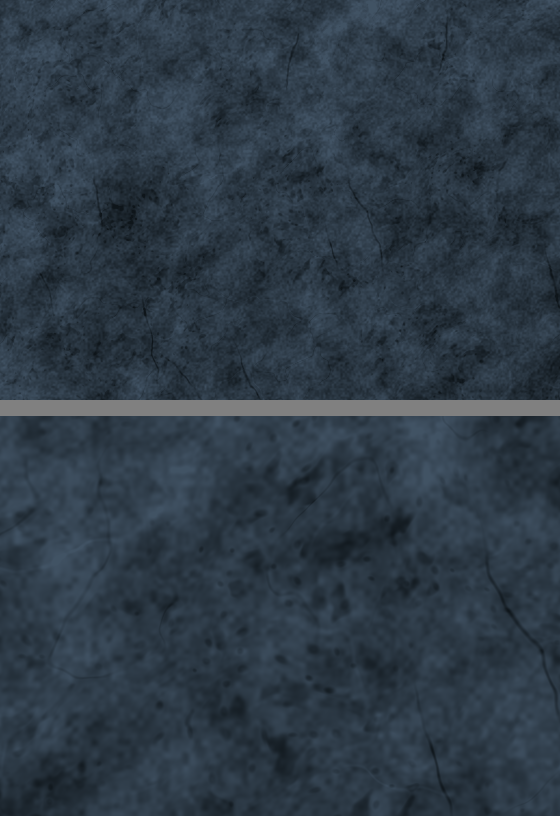
Top, the full canvas; bottom, a detail of the centre.
Give the GLSL for this texture, as a WebGL 2 fragment shader.

```glsl
#version 300 es
precision highp float;

uniform vec2 u_resolution;
out vec4 fragColor;

// Tones
const vec3 DARK_SLATE = vec3(0.108, 0.146, 0.178);
const vec3 LIGHT_SLATE = vec3(0.222, 0.284, 0.344);
const float BASE_TONE = 0.61;
const vec2 LIGHT_SLOPE = vec2(-0.13, 0.24);

// Feature strengths
const float CLOUD_GAIN = 0.9;
const float MOTTLE_GAIN = 1.9;
const float GRAIN_GAIN = 0.44;
const float FLECK_DEPTH = 0.4;
const float PIT_DEPTH = 0.4;
const float CRACK_DEPTH = 0.6;
const float SCRATCH_DEPTH = 0.24;
const float VEIN_LIFT = 0.17;
const float RING_LIFT = 0.15;

// Feature sizes, in canvas heights
const float CLOUD_SCALE = 3.4;
const float MOTTLE_SCALE = 14.0;
const float FLECK_SCALE = 36.0;
const float PIT_SCALE = 62.0;
const float GRAIN_SCALE = 185.0;
const float CRACK_WIDTH = 0.0013;
const int CRACK_COUNT = 11;
const int RING_COUNT = 12;

// Weight kept from one octave to the next
const float SOFT = 0.5;
const float ROUGH = 0.75;
const mat2 OCTAVE_TURN = mat2(0.8, 0.6, -0.6, 0.8);

float hash(vec2 p) {
    vec3 q = fract(vec3(p.xyx) * 0.1031);
    q += dot(q, q.yzx + 33.33);
    return fract((q.x + q.y) * q.z);
}

float noise(vec2 p) {
    vec2 cell = floor(p);
    vec2 f = fract(p);
    f = f * f * (3.0 - 2.0 * f);
    float low = mix(hash(cell), hash(cell + vec2(1, 0)), f.x);
    float high = mix(hash(cell + vec2(0, 1)), hash(cell + vec2(1, 1)), f.x);
    return mix(low, high, f.y);
}

float fbm(vec2 p, int octaves, float keep) {
    float sum = 0.0, weight = 1.0, total = 0.0;
    for (int i = 0; i < octaves; i++) {
        sum += weight * noise(p);
        total += weight;
        weight *= keep;
        p = OCTAVE_TURN * p * 2.03 + 19.7;
    }
    return sum / total;
}

// Thin contour where a noise field crosses its middle value
float contour(float field, float width) {
    return 1.0 - smoothstep(0.0, width, abs(field - 0.5));
}

// Small round holes scattered on a jittered grid
float pits(vec2 p) {
    vec2 cell = floor(p);
    vec2 centre = 0.3 + 0.4 * vec2(hash(cell + 3.1), hash(cell + 8.7));
    float radius = mix(0.08, 0.26, hash(cell + 14.3));
    float present = step(0.72, hash(cell + 21.9));
    return present * (1.0 - smoothstep(radius * 0.4, radius + 0.12, length(p - cell - centre)));
}

// Long, thin, mostly steep fractures that taper at both ends
float cracks(vec2 p, float aspect, float pixel) {
    float depth = 0.0;
    for (int i = 0; i < CRACK_COUNT; i++) {
        float id = float(i);
        vec2 centre = vec2((id + hash(vec2(id, 2.0))) / float(CRACK_COUNT) * aspect, hash(vec2(id, 5.0)));
        float angle = mix(-2.0, -0.75, hash(vec2(id, 9.0)));
        float reach = mix(0.06, 0.22, hash(vec2(id, 13.0)));
        vec2 along = vec2(cos(angle), sin(angle));
        vec2 d = p - centre;
        float taper = 1.0 - smoothstep(0.4, 1.0, abs(dot(d, along)) / reach);
        float across = abs(dot(d, vec2(-along.y, along.x)));
        float line = 1.0 - smoothstep(0.0, CRACK_WIDTH * (0.5 + taper) + pixel, across);
        depth = max(depth, line * taper);
    }
    return depth;
}

// Faint broken loops
float rings(vec2 p, float aspect) {
    float lift = 0.0;
    for (int i = 0; i < RING_COUNT; i++) {
        float id = float(i) + 40.0;
        vec2 centre = vec2(hash(vec2(id, 1.0)) * aspect, hash(vec2(id, 4.0)));
        float radius = mix(0.012, 0.045, hash(vec2(id, 7.0)));
        float edge = abs(length(p - centre) - radius);
        lift = max(lift, 1.0 - smoothstep(0.0, 0.005, edge));
    }
    return lift;
}

void main() {
    vec2 p = gl_FragCoord.xy / u_resolution.y;
    float aspect = u_resolution.x / u_resolution.y;
    float pixel = 1.0 / u_resolution.y;

    vec2 warp = vec2(fbm(p * 9.0 + 31.0, 4, SOFT), fbm(p * 9.0 + 67.0, 4, SOFT)) - 0.5;
    vec2 bent = p + warp * 0.05;
    // Stretched along the rising diagonal
    vec2 slanted = vec2(dot(bent, vec2(0.75, 0.66)) * 0.75, dot(bent, vec2(-0.66, 0.75)));

    // Broad shading and mottling
    float cloud = fbm(p * CLOUD_SCALE + 5.0, 4, ROUGH) - 0.5;
    float mottle = fbm(slanted * MOTTLE_SCALE + 11.0, 5, ROUGH) - 0.5;
    float tone = BASE_TONE + dot(p - vec2(0.5 * aspect, 0.5), LIGHT_SLOPE);
    tone += cloud * CLOUD_GAIN + mottle * MOTTLE_GAIN;

    // Dark flecks and pits, denser in the shaded patches
    float wear = smoothstep(0.35, 0.7, fbm(p * 7.0 + 83.0, 3, SOFT) - cloud * 0.4);
    float fleck = smoothstep(0.57, 0.73, fbm(slanted * FLECK_SCALE + 47.0, 3, ROUGH));
    tone -= FLECK_DEPTH * fleck * (0.35 + 0.8 * wear);
    tone -= PIT_DEPTH * pits(bent * PIT_SCALE) * (0.3 + 0.7 * wear);

    // Pale veins and loops
    float patchy = smoothstep(0.45, 0.68, noise(p * 9.0 + 29.0));
    float vein = contour(fbm(bent * 10.0 + 59.0, 3, SOFT), 0.025);
    tone += VEIN_LIFT * vein * patchy;
    tone += RING_LIFT * rings(p + warp * 0.03, aspect) * smoothstep(0.35, 0.65, noise(p * 26.0));

    // Hairline scratches and fractures
    float broken = smoothstep(0.2, 0.5, noise(p * 34.0 + 71.0));
    float scratch = contour(fbm(slanted * 13.0 + 97.0, 3, SOFT), 0.02);
    tone -= SCRATCH_DEPTH * scratch * smoothstep(0.4, 0.65, noise(p * 12.0 + 53.0));
    tone -= CRACK_DEPTH * cracks(p + warp * 0.06, aspect, pixel) * (0.35 + 0.65 * broken);

    // Surface grain
    tone += GRAIN_GAIN * (noise(p * GRAIN_SCALE) - 0.5);

    fragColor = vec4(mix(DARK_SLATE, LIGHT_SLATE, clamp(tone, -0.45, 1.3)), 1.0);
}
```
